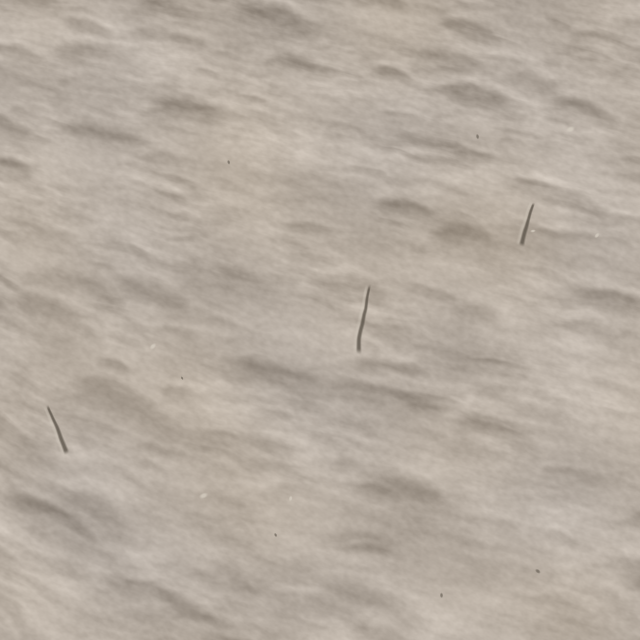
This texture is drawn by a WebGL 2 fragment shader. Its source:

```glsl
#version 300 es
precision highp float;

uniform vec2 u_resolution;
out vec4 fragColor;

const vec3 SAND = vec3(0.722, 0.682, 0.638);
const vec3 WARM_TINT = vec3(0.010, 0.002, -0.014);
const vec3 TWIG = vec3(0.36, 0.33, 0.29);
const vec3 PALE_STONE = vec3(0.84, 0.81, 0.76);
const vec3 DARK_STONE = vec3(0.43, 0.40, 0.36);

const float SLOPE = 0.20;          // fall of the ripples to the right
const float BANK = 0.11;           // steeper fall near the lower left
const float BROAD_AMOUNT = 0.085;
const float STREAK_AMOUNT = 0.075;
const float GRAIN_AMOUNT = 0.034;
const float DENT_DEPTH = 0.125;
const vec2 DENT_CELL = vec2(0.21, 0.13);
const vec2 RIPPLE_CELL = vec2(0.12, 0.062);
const int TWIGS = 3;
const int STONES = 12;

// Integer hash of a lattice point, two values in 0..1
vec2 hash2(vec2 cell) {
    uvec2 q = uvec2(ivec2(floor(cell)) + 4096);
    uint n = q.x * 1597334677u ^ q.y * 3812015801u;
    n = (n ^ (n >> 15u)) * 2246822519u;
    n ^= n >> 13u;
    uint m = n * 3266489917u;
    m ^= m >> 16u;
    return vec2(n & 65535u, m & 65535u) / 65535.0;
}

float gradientAt(vec2 cell, vec2 offset) {
    float a = 6.2832 * hash2(cell).x;
    return dot(vec2(cos(a), sin(a)), offset);
}

float gradientNoise(vec2 p) {
    vec2 i = floor(p), f = p - i;
    vec2 w = f * f * f * (f * (f * 6.0 - 15.0) + 10.0);
    vec2 e = vec2(1.0, 0.0);
    float low = mix(gradientAt(i, f), gradientAt(i + e, f - e), w.x);
    float high = mix(gradientAt(i + e.yx, f - e.yx), gradientAt(i + 1.0, f - 1.0), w.x);
    return mix(low, high, w.y);
}

float fbm(vec2 p) {
    float sum = 0.0, amp = 1.0;
    for (int i = 0; i < 4; i++) {
        sum += amp * gradientNoise(p);
        p = mat2(1.6, 0.5, -0.5, 1.6) * p + 17.3;
        amp *= 0.5;
    }
    return sum;
}

mat2 rotation(float a) {
    return mat2(cos(a), -sin(a), sin(a), cos(a));
}

// Ground plane: follows the ripple direction and shrinks with distance
vec2 groundPlane(vec2 uv) {
    float h = uv.y + SLOPE * uv.x - BANK * exp(-uv.x / 0.2) * (1.0 - uv.y);
    return vec2((uv.x - 0.5) * (1.0 + 0.5 * uv.y), h + 0.5 * h * h);
}

// Lens-shaped hollows: crisp upper lip, soft lower side, faint bright rim
float dents(vec2 p, vec2 cellSize, float chance, float seed) {
    vec2 home = floor(p / cellSize);
    float shade = 0.0, rim = 0.0;
    for (int j = -1; j <= 1; j++)
    for (int i = -1; i <= 1; i++) {
        vec2 cell = home + vec2(i, j);
        vec2 place = hash2(cell + seed), form = hash2(cell + seed + 57.0);
        vec2 kind = hash2(cell + seed + 131.0);
        vec2 centre = (cell + 0.5 + 0.7 * (place - 0.5)) * cellSize;
        vec2 d = rotation(0.3 * (form.x - 0.5)) * (p - centre);
        float x = d.x / (cellSize.x * mix(0.22, 0.46, form.y));
        float t = d.y / (cellSize.y * mix(0.15, 0.30, kind.y)) + 0.45 * x * x;
        float span = exp(-x * x * x * x) * step(kind.x, chance) * mix(0.45, 1.0, place.x);
        float lip = mix(0.5, -0.1, form.x);
        shade = max(shade, span * smoothstep(1.1, lip, t) * smoothstep(-1.6, 0.3, t));
        rim = max(rim, span * exp(-pow((t - 1.3) / 0.35, 2.0)));
    }
    return 0.22 * rim - shade;
}

void main() {
    vec2 uv = gl_FragCoord.xy / u_resolution.y;
    float pixel = 1.0 / u_resolution.y;
    vec2 ground = groundPlane(uv);

    // Irregular outlines
    vec2 warp = vec2(fbm(ground * 9.0), fbm(ground * 9.0 + 40.0));
    vec2 bent = ground + warp * vec2(0.022, 0.013);

    // Relief and grain
    float broad = fbm(bent * vec2(3.0, 6.0) + 5.0);
    float streak = fbm(bent * vec2(13.0, 36.0) + 21.0);
    float grain = fbm(rotation(-0.4) * uv * vec2(75.0, 110.0));
    float patchy = smoothstep(-0.4, 0.4, gradientNoise(ground * 5.0 + 70.0));
    float tone = BROAD_AMOUNT * broad + STREAK_AMOUNT * streak * mix(0.5, 1.1, patchy);
    tone += GRAIN_AMOUNT * grain;
    tone += DENT_DEPTH * dents(bent, DENT_CELL, 0.68, 3.0);
    tone += 0.55 * DENT_DEPTH * dents(bent, RIPPLE_CELL, 0.34, 211.0);
    vec3 color = SAND + tone + WARM_TINT * gradientNoise(uv * 4.0 + 9.0);

    // Scattered stones
    for (int i = 0; i < STONES; i++) {
        vec2 place = hash2(vec2(i, 301)), form = hash2(vec2(i, 317));
        vec2 d = rotation(3.0 * form.y) * (uv - place) + 0.003 * warp;
        float radius = mix(0.002, 0.007, form.x * form.x);
        float cover = smoothstep(radius + pixel, 0.3 * radius, length(d * vec2(1.0, 1.6)));
        color = mix(color, form.y < 0.4 ? PALE_STONE : DARK_STONE, 0.75 * cover);
    }

    // Bent twigs with a pale lit side
    for (int i = 0; i < TWIGS; i++) {
        vec2 place = hash2(vec2(i, 401)), form = hash2(vec2(i, 419));
        vec2 d = rotation(mix(1.2, 2.3, form.x)) * (uv - mix(vec2(0.08), vec2(0.9, 0.75), place));
        float halfLength = mix(0.03, 0.06, form.y);
        float across = d.y - 4.0 * (form.x - 0.5) * d.x * d.x + 0.004 * warp.x;
        float width = 0.0028 * (1.0 - 0.5 * d.x / halfLength);
        float along = smoothstep(halfLength, 0.8 * halfLength, abs(d.x));
        float lit = smoothstep(width + pixel, 0.0, abs(across - 0.005));
        color = mix(color, PALE_STONE, 0.35 * lit * along);
        color = mix(color, TWIG, 0.8 * along * smoothstep(width + pixel, 0.2 * width, abs(across)));
    }

    fragColor = vec4(clamp(color, 0.0, 1.0), 1.0);
}
```
